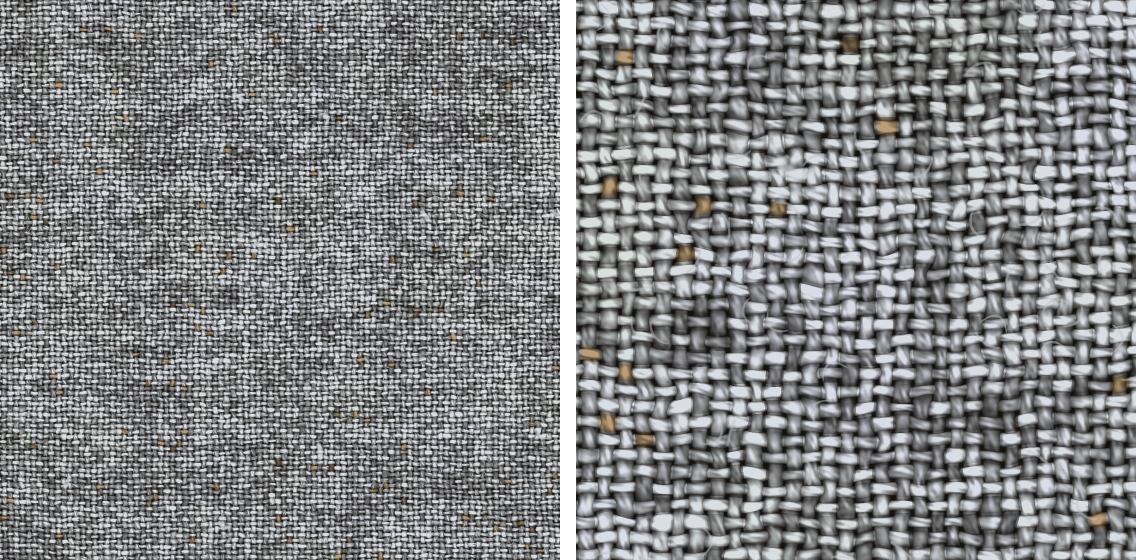
Left: the whole. Right: its middle third, enlarged.
This texture is drawn by a WebGL 2 fragment shader. Its source:

```glsl
#version 300 es
precision highp float;
// Coarse grey linen in plain weave: upright warp and level weft threads
// pass over and under each other by cell parity, with uneven widths,
// fibre streaks, faded bands, brown flecks and loose hairs.
uniform vec2 u_resolution;
out vec4 fragColor;

const float PI = 3.14159;
const vec2 THREADS = vec2(92.0, 102.0);
const vec3 SHADOW = vec3(0.08, 0.07, 0.06);
const vec3 LIGHT = vec3(0.85, 0.872, 0.895);
const vec3 BROWN = vec3(0.86, 0.71, 0.52);
const vec3 OLIVE = vec3(1.0, 1.005, 0.97);
const vec3 VIOLET = vec3(1.0, 0.99, 1.015);

float hash(vec2 p) {
  return fract(sin(dot(p, vec2(127.1, 311.7))) * 43758.5);
}

float noise(vec2 p) {
  vec2 i = floor(p), f = fract(p);
  f = f * f * (3.0 - 2.0 * f);
  return mix(mix(hash(i), hash(i + vec2(1, 0)), f.x),
             mix(hash(i + vec2(0, 1)), hash(i + vec2(1, 1)), f.x), f.y);
}

// Round cross-section of a thread: 1 on its axis, 0 beyond its edge.
float threadProfile(float offset, float halfWidth) {
  float d = offset / halfWidth;
  return pow(max(1.0 - d * d, 0.0), 0.7);
}

// Half width of a thread, swelling slowly along its length.
float threadWidth(float id, float along, float thin, float thick) {
  return mix(thin, thick, noise(vec2(id * 7.3, along * 0.45)));
}

// Brightness of one thread from its roundness, lift, fibres and dye.
float threadTone(float profile, float lift, float fibre, float dye) {
  float form = profile * (0.25 + 0.75 * lift);
  return form * (0.66 + 0.5 * dye) * (0.62 + 0.76 * fibre);
}

// Loose hairs and lint: one short bent strand in some cells of a grid.
float strands(vec2 uv, float count, float chance, float halfLength, float thickness) {
  vec2 q = uv * count, home = floor(q);
  float cover = 0.0;
  for (int y = -1; y <= 1; y++)
  for (int x = -1; x <= 1; x++) {
    vec2 id = home + vec2(x, y);
    if (hash(id + count) > chance) continue;
    vec2 d = q - id - vec2(hash(id + 3.1), hash(id + 8.7));
    float a = PI * hash(id + 5.3);
    d = mat2(cos(a), sin(a), -sin(a), cos(a)) * d;
    d.y += (hash(id + 2.9) - 0.5) * 1.6 * d.x * d.x / halfLength;
    float dist = length(vec2(max(abs(d.x) - halfLength, 0.0), d.y));
    cover = max(cover, 1.0 - smoothstep(thickness * 0.3, thickness, dist));
  }
  return cover;
}

vec3 linen(vec2 uv) {
  // Thread grid, bent gently over the cloth and jostled from cell to cell.
  vec2 p = uv * THREADS;
  p += 0.6 * (vec2(noise(uv * 6.0), noise(uv * 6.0 + 19.0)) - 0.5);
  p += 0.4 * (vec2(noise(p * 0.7), noise(p * 0.7 + 41.0)) - 0.5);
  vec2 cell = floor(p), f = fract(p) - 0.5;
  float side = 1.0 - 2.0 * mod(cell.x + cell.y, 2.0);

  // Crossing heights of the two thread systems.
  float warpLift = 0.5 + 0.5 * side * cos(PI * f.y);
  float weftLift = 0.5 - 0.5 * side * cos(PI * f.x);
  float warp = threadProfile(f.x, threadWidth(cell.x, p.y, 0.38, 0.54));
  float weft = threadProfile(f.y, threadWidth(cell.y + 400.0, p.x, 0.29, 0.5));
  float warpHeight = warp * (0.4 + warpLift);
  float weftHeight = weft * (0.4 + weftLift);

  // Twisted fibres along each thread, and a dye value for every float.
  float dye = hash(cell);
  float warpFibre = noise(vec2(p.x * 5.0 + p.y * 1.5, p.y * 1.8));
  float weftFibre = noise(vec2(p.x * 1.8, p.y * 5.0 + p.x * 1.2) + 73.0);
  float warpTone = 0.88 * threadTone(warp, warpLift, warpFibre, dye);
  float weftTone = 1.16 * threadTone(weft, weftLift, weftFibre, dye) * (1.0 + 0.4 * f.y);
  float weftOnTop = smoothstep(-0.06, 0.06, weftHeight - warpHeight);
  float tone = mix(warpTone, weftTone, weftOnTop);

  // Faded bands along rows and columns, and soft cloudy wear.
  float rowBand = noise(vec2(uv.x * 5.0, cell.y * 0.45)) - 0.5;
  float columnBand = noise(vec2(cell.x * 0.3, uv.y * 4.0) + 57.0) - 0.5;
  float cloud = noise(uv * 9.0 + 31.0) - 0.5;
  tone *= 1.0 + 0.26 * rowBand + 0.18 * columnBand + 0.12 * cloud;

  // Fuzzy grain, then contrast that leaves the gaps nearly black.
  tone += 0.16 * (noise(p * 4.0 + 7.0) - 0.5);
  tone = clamp(tone * 1.17 - 0.11, 0.0, 1.0);

  // Faint cool and olive casts, with a few brown flecks.
  vec3 tint = mix(OLIVE, VIOLET, noise(uv * 14.0 + 11.0));
  tint = mix(tint, BROWN, step(0.982, hash(cell + 90.0)));
  vec3 color = mix(SHADOW, LIGHT, tone) * tint;

  // Fine hairs and rarer, thicker lint on top.
  color = mix(color, LIGHT * 0.88, 0.5 * strands(uv, 40.0, 0.35, 0.3, 0.05));
  return mix(color, LIGHT, 0.7 * strands(uv, 13.0, 0.1, 0.11, 0.07));
}

void main() {
  // Average four samples per pixel for smooth edges.
  vec3 color = vec3(0.0);
  for (int i = 0; i < 4; i++) {
    vec2 shift = vec2(i % 2, i / 2) * 0.5 - 0.25;
    color += linen((gl_FragCoord.xy + shift) / u_resolution);
  }
  fragColor = vec4(color * 0.25, 1.0);
}
```
